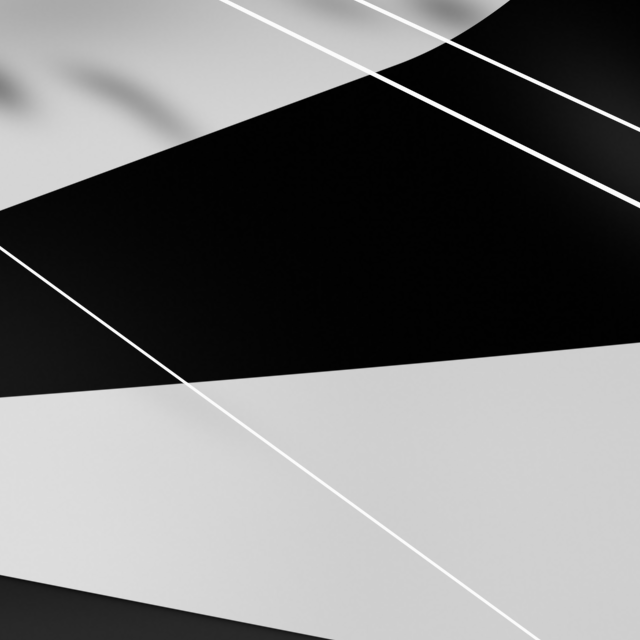
Write a three.js fragment shader that draws this background.

```glsl
// Monochrome studio abstract: two pale sheets cross a black ground, cut by thin
// white lines. Sheets are height curves with soft edges; blurred shadows and
// faint glows are rotated Gaussian spots.

varying vec2 vUv;

const float EDGE_SOFTNESS = 0.0016;
const float LINE_SOFTNESS = 0.0013;
const float LINE_WHITE = 0.985;

const float SHEET_LIGHT = 0.835;
const float BAND_LEFT = 0.868;
const float BAND_RIGHT = 0.812;
const float GROUND_BLACK = 0.006;
const float CORNER_DARK = 0.125;
const float RIM_DARK = 0.10;
const float GRAIN = 0.006;

float hash(vec2 p) {
  return fract(sin(dot(p, vec2(127.1, 311.7))) * 43758.55);
}

float noise(vec2 p) {
  vec2 cell = floor(p);
  vec2 f = fract(p);
  f = f * f * (3.0 - 2.0 * f);
  return mix(mix(hash(cell), hash(cell + vec2(1.0, 0.0)), f.x),
             mix(hash(cell + vec2(0.0, 1.0)), hash(cell + 1.0), f.x), f.y);
}

// Gaussian spot with its long axis turned by angle.
float spot(vec2 p, vec2 center, vec2 radius, float angle) {
  float c = cos(angle);
  float s = sin(angle);
  vec2 d = p - center;
  d = vec2(c * d.x + s * d.y, c * d.y - s * d.x) / radius;
  return exp(-dot(d, d));
}

float softStep(float d) {
  return smoothstep(-EDGE_SOFTNESS, EDGE_SOFTNESS, d);
}

// Coverage of the straight line through a and b.
float lineMask(vec2 p, vec2 a, vec2 b, float halfWidth) {
  vec2 dir = normalize(b - a);
  float d = abs(dot(p - a, vec2(-dir.y, dir.x)));
  return 1.0 - smoothstep(halfWidth - LINE_SOFTNESS, halfWidth + LINE_SOFTNESS, d);
}

// Height of each sheet boundary at x.
float upperEdge(float x) {
  float bend = max(x - 0.62, 0.0);
  return 0.6706 + 0.368 * x + 1.15 * bend * bend;
}

float bandTop(float x) {
  return 0.3789 + 0.074 * x + 0.012 * x * x;
}

float bandBottom(float x) {
  return 0.1016 - 0.195 * x;
}

float groundShade(vec2 p) {
  float shade = GROUND_BLACK;
  shade += 0.085 * spot(p, vec2(-0.05, 0.40), vec2(0.36, 0.24), -0.3);
  shade += 0.115 * spot(p, vec2(1.0, 0.765), vec2(0.20, 0.10), -0.75);
  return shade;
}

float upperSheetShade(vec2 p) {
  float shade = SHEET_LIGHT - 0.05 * smoothstep(0.75, 1.0, p.y);
  shade -= 0.12 * spot(p, vec2(0.10, 1.00), vec2(0.26, 0.09), 0.1);
  shade -= 0.30 * spot(p, vec2(-0.01, 0.865), vec2(0.065, 0.032), -0.55);
  shade -= 0.15 * spot(p, vec2(0.16, 0.868), vec2(0.075, 0.026), -0.35);
  shade -= 0.17 * spot(p, vec2(0.25, 0.815), vec2(0.085, 0.028), -0.6);
  shade -= 0.15 * spot(p, vec2(0.52, 0.995), vec2(0.09, 0.030), -0.3);
  shade -= 0.27 * spot(p, vec2(0.70, 0.985), vec2(0.075, 0.032), -0.35);
  return shade;
}

float bandShade(vec2 p) {
  float shade = mix(BAND_LEFT, BAND_RIGHT, smoothstep(0.0, 0.6, p.x));
  shade -= 0.035 * spot(p, vec2(0.27, 0.385), vec2(0.16, 0.035), -0.5);
  return shade + 0.012 * (noise(p * vec2(5.0, 7.0)) - 0.5);
}

void main() {
  vec2 p = vUv;
  float aboveBandTop = p.y - bandTop(p.x);
  float aboveBandBottom = p.y - bandBottom(p.x);

  // Ground and sheets
  float shade = groundShade(p);
  shade = mix(shade, upperSheetShade(p), softStep(p.y - upperEdge(p.x)));
  shade = mix(shade, bandShade(p), softStep(-aboveBandTop));

  // Dark corner below the band, with a deeper rim along the edge
  float corner = CORNER_DARK + 0.035 * smoothstep(0.10, 0.0, p.y);
  corner -= RIM_DARK * exp(-abs(aboveBandBottom) / 0.004);
  shade = mix(shade, corner, softStep(-aboveBandBottom));

  // White lines
  float upperWidth = mix(0.0026, 0.0040, p.x);
  float lines = lineMask(p, vec2(0.349, 1.0), vec2(1.0, 0.679), upperWidth);
  lines = max(lines, lineMask(p, vec2(0.560, 1.0), vec2(1.0, 0.797), 0.0030));
  lines = max(lines, lineMask(p, vec2(0.0, 0.613), vec2(0.841, 0.0), 0.0023));
  shade = mix(shade, LINE_WHITE, lines);

  shade += GRAIN * (noise(p * 256.0) - 0.5);
  gl_FragColor = vec4(vec3(clamp(shade, 0.0, 1.0)), 1.0);
}
```
